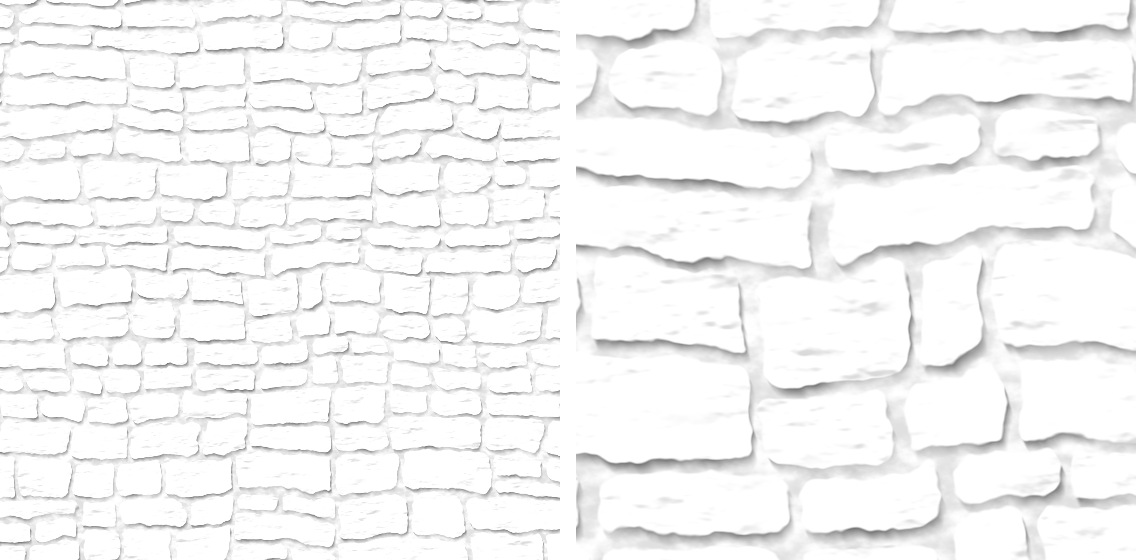
Left: the whole. Right: its middle third, enlarged.
Write a Shadertoy shader that draws this texture map.

```glsl
// Whitewashed rubble-stone wall. Bands are split into blocks, blocks into courses
// and courses into stones; a noise warp roughens the rounded boxes, and a short
// march toward the upper-left light casts thin grey shadows into the joints.

const float BANDS = 10.0;       // tall bands per canvas height
const float BLOCKS = 4.6;       // blocks per band
const float COURSE = 0.05;      // typical stone height
const float STONE = 0.11;       // typical stone width
const float ENDLESS = 1e5;      // part count of an unbounded split
const int SHADOW_STEPS = 6;

float hash(vec2 p) {
    vec3 q = fract(vec3(p.xyx) * 0.1031);
    q += dot(q, q.yzx + 33.33);
    return fract((q.x + q.y) * q.z);
}

float valueNoise(vec2 p) {
    vec2 i = floor(p), f = fract(p);
    f = f * f * (3.0 - 2.0 * f);
    float bottom = mix(hash(i), hash(i + vec2(1, 0)), f.x);
    float top = mix(hash(i + vec2(0, 1)), hash(i + vec2(1, 1)), f.x);
    return mix(bottom, top, f.y);
}

float fbm(vec2 p) {
    float sum = 0.0, gain = 0.54;
    for (int i = 0; i < 4; i++) {
        sum += gain * valueNoise(p);
        p = mat2(1.6, 1.2, -1.2, 1.6) * p + 17.3;
        gain *= 0.5;
    }
    return sum;
}

// Edge i of a jittered split; the two outer edges stay fixed.
float edgeAt(float i, float count, float jitter, float seed) {
    float inner = step(0.5, i) * step(i, count - 0.5);
    return i + inner * jitter * (hash(vec2(i, seed)) - 0.5);
}

// Returns index, lower edge and upper edge of the part that holds x.
vec3 findPart(float x, float count, float jitter, float seed) {
    float i = clamp(floor(x), 0.0, count - 1.0);
    if (x < edgeAt(i, count, jitter, seed)) i -= 1.0;
    else if (x >= edgeAt(i + 1.0, count, jitter, seed)) i += 1.0;
    return vec3(i, edgeAt(i, count, jitter, seed), edgeAt(i + 1.0, count, jitter, seed));
}

// Splits the span lo..hi into parts of roughly the given size.
vec3 splitSpan(float x, float lo, float hi, float size, float spread, float seed) {
    float vary = spread * (hash(vec2(seed, 4.7)) - 0.5);
    float count = max(1.0, floor((hi - lo) / size + vary + 0.5));
    float unit = (hi - lo) / count;
    vec3 part = findPart((x - lo) / unit, count, 0.45, seed);
    return vec3(part.x, lo + part.yz * unit);
}

float roundedBox(vec2 p, vec2 halfSize, float radius) {
    vec2 q = abs(p) - halfSize + radius;
    return length(max(q, 0.0)) + min(max(q.x, q.y), 0.0) - radius;
}

// Bends the courses gently and chips the stone edges.
vec2 warp(vec2 p) {
    vec2 bend = vec2(valueNoise(p * 7.0 + 3.1), valueNoise(p * 7.0 + 41.7)) - 0.5;
    vec2 chip = vec2(fbm(p * 32.0 + 8.2), fbm(p * 32.0 + 63.4)) - 0.5;
    return p + 0.027 * bend + 0.017 * chip;
}

// Stone coverage: 1 on a stone face, 0 in the joints.
float stoneHeight(vec2 p, float softness) {
    vec2 q = warp(p) + 2.0;
    vec3 band = findPart(q.y * BANDS, ENDLESS, 0.35, 7.0);
    float shift = hash(vec2(band.x, 2.0));
    vec3 block = findPart(q.x * BLOCKS + shift, ENDLESS, 0.6, band.x + 50.0);
    vec2 blockX = (block.yz - shift) / BLOCKS;
    vec2 bandY = band.yz / BANDS;

    float seed = block.x * 7.0 + band.x * 31.0;
    vec3 course = splitSpan(q.y, bandY.x, bandY.y, COURSE, 0.35, seed);
    seed += course.x * 3.3 + 0.7;
    vec3 cell = splitSpan(q.x, blockX.x, blockX.y, STONE, 1.5, seed);

    vec2 id = vec2(cell.x + 0.5, seed);
    vec2 insetLow = 0.003 + 0.003 * vec2(hash(id), hash(id + 11.0));
    vec2 insetHigh = 0.0025 + 0.003 * vec2(hash(id + 23.0), hash(id + 37.0));
    vec2 cornerLow = vec2(cell.y, course.y) + insetLow;
    vec2 cornerHigh = vec2(cell.z, course.z) - insetHigh;
    vec2 halfSize = max(0.5 * (cornerHigh - cornerLow), 0.003);
    float radius = min(mix(0.004, 0.016, hash(id + 51.0)), min(halfSize.x, halfSize.y));
    float d = roundedBox(q - 0.5 * (cornerLow + cornerHigh), halfSize, radius);
    return 1.0 - smoothstep(-softness, softness, d);
}

// Joint shadow, deepest right below and right beside a stone.
float jointShadow(vec2 p, float height, float softness) {
    vec2 reach = vec2(-0.0036, 0.0075);
    float sum = 0.0;
    for (int i = 1; i <= SHADOW_STEPS; i++) {
        float t = float(i) / float(SHADOW_STEPS);
        sum += max(stoneHeight(p + reach * t, softness) - height, 0.0);
    }
    return sum / float(SHADOW_STEPS);
}

// Faint thin strokes where the rough face leans away from the light.
float faceStrokes(vec2 p) {
    vec2 q = p * vec2(30.0, 75.0) + 5.0;
    float slope = fbm(q + vec2(-0.06, 0.2)) - fbm(q);
    return smoothstep(0.05, 0.24, slope) * smoothstep(0.25, 0.65, valueNoise(p * 30.0 + 9.0));
}

void mainImage(out vec4 fragColor, in vec2 fragCoord) {
    vec2 p = fragCoord / iResolution.y;
    float softness = max(0.001, 0.5 / iResolution.y);
    float height = stoneHeight(p, softness);
    float shadow = jointShadow(p, height, softness);
    float strength = mix(0.14, 0.42, smoothstep(0.2, 0.8, valueNoise(p * 34.0 + 70.0)));
    float mortar = (1.0 - height) * 0.12 * smoothstep(0.2, 0.8, fbm(p * vec2(80.0, 120.0)));
    float strokes = height * 0.15 * faceStrokes(p);
    float grey = 1.0 - strength * pow(shadow, 1.4) - mortar - strokes;
    fragColor = vec4(vec3(clamp(grey, 0.0, 1.0)), 1.0);
}
```
